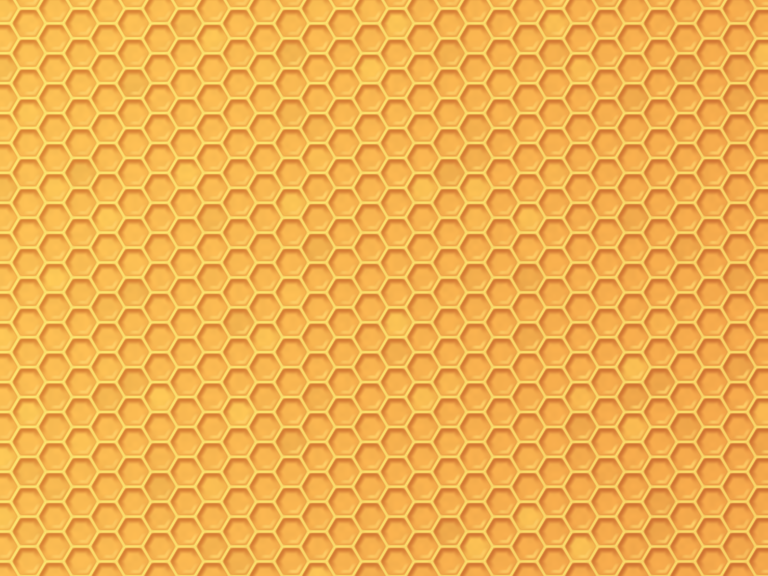
Give the GLSL for this pattern, as a Shadertoy shader.

```glsl
const vec2 CELL_PITCH = vec2(0.04566, 0.0519);  // column and row spacing, canvas height = 1
const vec2 CELL_ANCHOR = vec2(0.5512, 0.5703);  // centre of one cell
const vec2 LIGHT_DIR = vec2(-0.5, 0.866);

const vec3 HONEY_LIGHT = vec3(0.995, 0.765, 0.335);
const vec3 HONEY_DEEP = vec3(0.965, 0.66, 0.295);
const vec3 HONEY_GLOW = vec3(1.0, 0.82, 0.35);
const vec3 SHEEN = vec3(1.0, 0.83, 0.42);
const vec3 SHADOW_LIGHT = vec3(0.86, 0.53, 0.21);
const vec3 SHADOW_DEEP = vec3(0.81, 0.45, 0.20);
const vec3 WAX_LIGHT = vec3(0.99, 0.91, 0.45);
const vec3 WAX_DEEP = vec3(0.98, 0.86, 0.42);

float hash(vec2 p) {
    vec3 q = fract(vec3(p.xyx) * 0.1031);
    q += dot(q, q.yzx + 33.33);
    return fract((q.x + q.y) * q.z);
}

float valueNoise(vec2 p) {
    vec2 i = floor(p);
    vec2 f = fract(p);
    f = f * f * (3.0 - 2.0 * f);
    float low = mix(hash(i), hash(i + vec2(1, 0)), f.x);
    float high = mix(hash(i + vec2(0, 1)), hash(i + vec2(1, 1)), f.x);
    return mix(low, high, f.y);
}

// Offset from the nearest centre of a flat-topped hexagonal lattice
vec2 hexLocal(vec2 p) {
    vec2 period = vec2(1.732, 1.0);
    vec2 a = mod(p + 0.5 * period, period) - 0.5 * period;
    vec2 b = mod(p, period) - 0.5 * period;
    return dot(a, a) < dot(b, b) ? a : b;
}

// Hexagonal radius: 0.5 on the sides, with corners softened by a power norm
float roundedHex(vec2 p, float sharpness) {
    vec3 sides = abs(vec3(p.y, 0.866 * p.x + 0.5 * p.y, 0.866 * p.x - 0.5 * p.y));
    float largest = max(max(sides.x, sides.y), max(sides.z, 1e-4));
    vec3 powers = pow(sides / largest, vec3(sharpness));
    return largest * pow(powers.x + powers.y + powers.z, 1.0 / sharpness);
}

// Floor tone: a few cells glow, the rest vary slightly
vec3 cellFloor(vec3 base, vec2 id, vec2 p) {
    float seed = hash(id + 57.0);
    vec3 color = mix(base, HONEY_GLOW, 0.55 * smoothstep(0.86, 1.0, seed));
    color *= 1.0 - 0.03 * smoothstep(0.15, 0.0, seed);
    return color * (0.98 + 0.03 * valueNoise(p * 5.0 + 300.0));
}

// Recessed cup: soft upper-left shadow and a broken crescent of light opposite
vec3 shadeCup(vec3 floorColor, vec3 shadowColor, vec2 local, float radius, float grain) {
    float facing = dot(local, LIGHT_DIR) / (length(local) + 0.02);
    float wall = smoothstep(0.22, 0.41, radius);
    float shade = wall * (0.16 + 0.84 * smoothstep(-0.35, 0.7, facing));
    vec3 color = mix(floorColor, shadowColor, shade);
    float crescent = smoothstep(0.24, 0.33, radius) * smoothstep(0.43, 0.35, radius);
    float span = smoothstep(-0.5, -0.92, facing);
    return mix(color, SHEEN, crescent * span * (0.4 + 0.5 * grain));
}

void mainImage(out vec4 fragColor, in vec2 fragCoord) {
    vec2 canvas = fragCoord / iResolution.y;
    vec2 uv = fragCoord / iResolution.xy;
    vec2 p = (canvas - CELL_ANCHOR) / CELL_PITCH * vec2(0.866, 1.0);
    float pixel = 1.0 / (iResolution.y * CELL_PITCH.y);

    vec2 local = hexLocal(p);
    vec2 id = round((p - local) * vec2(1.0 / 0.866, 2.0)) + 200.0;
    float outer = roundedHex(local, 40.0);
    float inner = roundedHex(local, 18.0);
    float grain = valueNoise(p * 4.0 + 500.0);

    // Warmth deepens to the right and slightly toward the bottom
    float warmth = smoothstep(-0.15, 1.15, 0.8 * uv.x + 0.25 * (1.0 - uv.y));
    vec3 floorColor = cellFloor(mix(HONEY_LIGHT, HONEY_DEEP, warmth), id, p);
    vec3 shadowColor = mix(SHADOW_LIGHT, SHADOW_DEEP, warmth);
    vec3 color = shadeCup(floorColor, shadowColor, local, inner, grain);

    // Faint rim just inside the ridge
    color = mix(color, shadowColor, 0.2 * smoothstep(0.40, 0.44, inner));

    // Golden flanks, dimmer on the sides that fall away to the right
    float falling = smoothstep(0.36, 0.44, 0.866 * abs(local.x) + 0.5 * sign(local.x) * local.y);
    vec3 crestColor = mix(WAX_LIGHT, WAX_DEEP, warmth);
    vec3 flankColor = mix(crestColor, mix(floorColor, shadowColor, 0.25), 0.6);
    float soft = 0.02 + 0.4 * pixel;
    color = mix(color, flankColor, smoothstep(0.447 - soft, 0.447 + soft, inner));

    // Narrow bright crest with slight wear
    float crestSoft = 0.01 + 0.4 * pixel;
    float crest = smoothstep(0.467 - crestSoft, 0.467 + crestSoft, outer);
    color = mix(color, crestColor, crest * (0.86 + 0.14 * grain) * (1.0 - 0.18 * falling));

    fragColor = vec4(color, 1.0);
}
```
